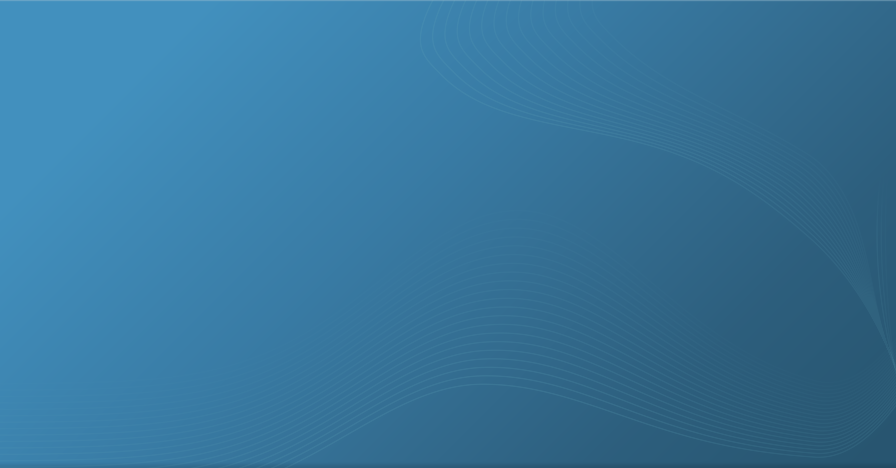
This background is drawn by a Shadertoy shader. Its source:

```glsl
// Diagonal blue gradient crossed by two families of fine flowing contour lines.

// Gradient stops, from the upper left to the lower right
const vec3 SKY   = vec3(0.258, 0.565, 0.745);
const vec3 BLUE  = vec3(0.222, 0.483, 0.645);
const vec3 STEEL = vec3(0.200, 0.422, 0.560);
const vec3 SLATE = vec3(0.175, 0.370, 0.490);
const vec3 DEEP  = vec3(0.155, 0.335, 0.440);

const vec3  LINE_COLOR   = vec3(0.36, 0.63, 0.71);
const float LINE_HALF    = 0.0004;
const float WAVE_LINES   = 20.0;
const float WAVE_OPACITY = 0.20;
const int   RIBBON_LINES = 15;
const float RIBBON_OPACITY = 0.20;
const float EDGE_OPACITY = 0.10;

// Colour along the diagonal s = x + y
vec3 diagonalGradient(float s) {
    vec3 c = mix(SKY, BLUE, clamp((s - 0.45) / 0.82, 0.0, 1.0));
    c = mix(c, STEEL, clamp((s - 1.27) / 0.54, 0.0, 1.0));
    c = mix(c, SLATE, clamp((s - 1.81) / 0.46, 0.0, 1.0));
    return mix(c, DEEP, clamp((s - 2.27) / 0.54, 0.0, 1.0));
}

float stroke(float dist, float px) {
    return 1.0 - smoothstep(LINE_HALF, LINE_HALF + px, abs(dist));
}

// Hill with its own depth on the left and right of the peak
float hill(float x, vec2 peak, float leftDepth, float rightDepth) {
    float d = (x - peak.x) / 0.41;
    float depth = x < peak.x ? leftDepth : rightDepth;
    return peak.y + depth * (1.0 - exp(-d * d));
}

// Bottom wave: contours spread evenly between two hills
float waveLines(vec2 p, float px) {
    float edge = max(p.x - 1.741, 0.0);
    float lift = 3.9 * edge * edge;
    float lower = hill(p.x, vec2(1.032, 0.821), 0.274, 0.164) - lift;
    float upper = hill(p.x, vec2(1.107, 0.450), 0.370, 0.400) - lift;
    float t = (lower - p.y) / (lower - upper);
    float phase = t * WAVE_LINES;
    float slope = max(length(vec2(dFdx(phase), dFdy(phase))), 1e-4);
    float dist = (phase - floor(phase + 0.5)) / slope * px;
    float inside = step(-0.5 / WAVE_LINES, t) * step(t, 1.02);
    float fade = 1.0 - 0.85 * clamp(t, 0.0, 1.0);
    float dim = 1.0 - 0.35 * smoothstep(1.3, 1.8, p.x);
    return stroke(dist, px) * inside * fade * dim;
}

// Ribbon contour in diagonal axes: height b over a, t runs outer to inner
float ribbonCurve(float a, float t) {
    float d = a - mix(1.107, 1.393, t);
    float amp = mix(0.448, 0.224, t);
    float left = amp - 0.142 * pow(abs(d) / 0.182, 4.0);
    float right = amp * exp(-d * d / 0.327);
    float base = -1.231 - 0.224 * t * (1.0 - smoothstep(2.05, 2.68, a));
    float tail = max(a - 2.239, 0.0);
    return base + (d < 0.0 ? left : right) + 0.482 * tail * tail;
}

// Upper ribbon: bulging lines that converge at the right edge
float ribbonLines(vec2 p, float px) {
    float a = p.x + p.y;
    float b = p.y - p.x;
    float sum = 0.0;
    for (int i = 0; i < RIBBON_LINES; i++) {
        float t = float(i) / float(RIBBON_LINES - 1);
        float f = ribbonCurve(a, t);
        float slope = (ribbonCurve(a + 0.004, t) - f) / 0.004;
        float dist = (b - f) / sqrt(2.0 * (1.0 + slope * slope));
        sum += stroke(dist, px) * (1.0 - 0.6 * t);
    }
    return min(sum, 1.0) * mix(1.0, 0.6, smoothstep(1.4, 2.3, a));
}

// Short folds beside the right edge
float edgeFolds(vec2 p, float px) {
    float sum = 0.0;
    for (int i = 0; i < 3; i++) {
        float k = float(i);
        float bend = (p.y - 0.50) / 0.27;
        float x = 1.874 + 0.009 * k + (0.034 - 0.008 * k) * bend * bend;
        sum += stroke(p.x - x, px) * (1.0 - 0.3 * k);
    }
    return sum * smoothstep(0.36, 0.52, p.y) * (1.0 - smoothstep(0.74, 0.84, p.y));
}

void mainImage(out vec4 fragColor, in vec2 fragCoord) {
    // Height units, with y measured down from the top
    float px = 1.0 / iResolution.y;
    vec2 p = vec2(fragCoord.x, iResolution.y - fragCoord.y) * px;

    vec3 color = diagonalGradient(p.x + p.y);
    color = mix(color, LINE_COLOR, WAVE_OPACITY * waveLines(p, px));
    color = mix(color, LINE_COLOR, RIBBON_OPACITY * ribbonLines(p, px));
    color = mix(color, LINE_COLOR, EDGE_OPACITY * edgeFolds(p, px));

    // Pale top rim and shaded bottom rim
    color = mix(color, vec3(0.62, 0.75, 0.82), 0.4 * (1.0 - smoothstep(0.001, 0.004, p.y)));
    color *= 1.0 - 0.12 * smoothstep(0.985, 1.0, p.y);
    fragColor = vec4(color, 1.0);
}
```
